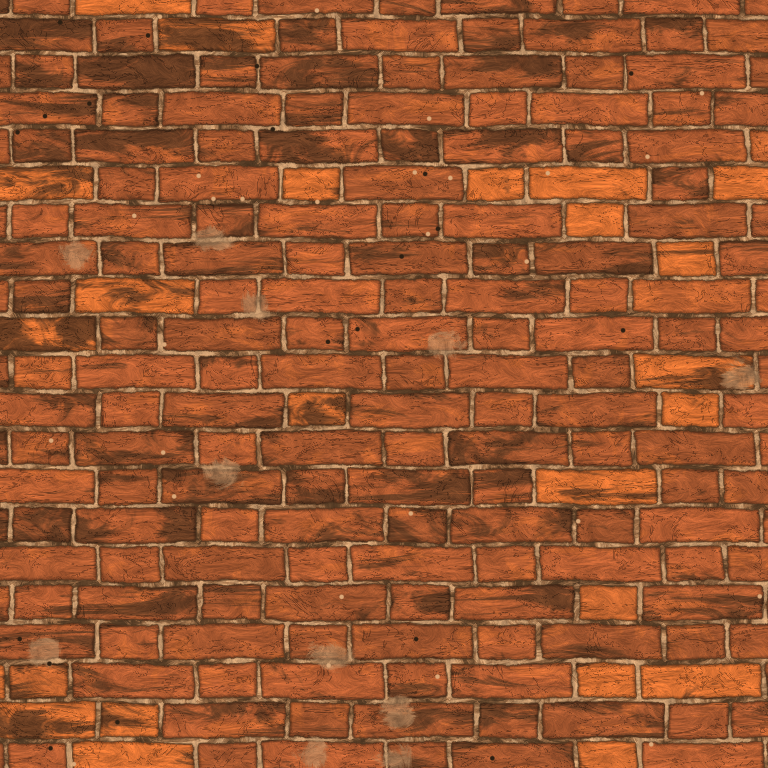
This texture is drawn by a Shadertoy shader. Its source:

```glsl
// Weathered red brick wall in Flemish bond with rough, crumbling mortar joints.

const vec3 BROWN  = vec3(0.58, 0.31, 0.17);
const vec3 RED    = vec3(0.72, 0.37, 0.20);
const vec3 ORANGE = vec3(0.85, 0.44, 0.20);
const vec3 SOOT   = vec3(0.36, 0.22, 0.13);
const vec3 SHADOW = vec3(0.29, 0.20, 0.12);
const vec3 MORTAR = vec3(0.57, 0.40, 0.26);
const vec3 LIME   = vec3(0.78, 0.60, 0.43);

const float HEADER = 0.335;   // header share of one header + stretcher pair

struct Brick {
    vec2 id;
    vec2 local;    // position from the brick centre
    vec2 extent;   // half size including half a joint
};

float hash(vec2 p) {
    vec3 q = fract(p.xyx * 0.1031);
    q += dot(q, q.yzx + 33.33);
    return fract((q.x + q.y) * q.z);
}

// Layered, warped sines, roughly -1 to 1
float waves(vec2 p) {
    float sum = 0.0, amp = 0.5;
    for (int i = 0; i < 5; i++) {
        p = mat2(1.6, 1.2, -1.2, 1.6) * p + 1.7;
        p += 0.8 * sin(p.yx * 0.9 + float(i));
        sum += amp * sin(p.x) * sin(p.y);
        amp *= 0.68;
    }
    return sum;
}

// Cellular noise: distance to the nearest point and its random value
vec2 cellular(vec2 p) {
    vec2 base = floor(p), best = vec2(9.0, 0.0);
    for (int y = -1; y <= 1; y++)
    for (int x = -1; x <= 1; x++) {
        vec2 c = base + vec2(x, y);
        vec2 point = c + 0.2 + 0.6 * vec2(hash(c), hash(c + 57.0));
        float d = length(p - point);
        if (d < best.x) best = vec2(d, hash(c + 113.0));
    }
    return best;
}

// Courses grow slightly larger toward the bottom
Brick brickAt(vec2 p) {
    float s = p.y - 0.0365;
    float v = s * (19.45 + 0.77 * s);
    float pitch = 1.0 / (19.45 + 1.54 * s);
    float row = floor(v);
    float period = mix(0.2475, 0.238, p.y);
    float shift = 0.53 * mod(row, 2.0) + 0.03 * (hash(vec2(row, 4.0)) - 0.5);
    float u = (p.x - 0.127) / period - shift;
    float f = fract(u);
    float stretcher = step(HEADER, f);
    float width = mix(HEADER, 1.0 - HEADER, stretcher);
    float centre = HEADER * stretcher + 0.5 * width;
    return Brick(vec2(2.0 * floor(u) + stretcher, row),
                 vec2((f - centre) * period, (v - row - 0.5) * pitch),
                 0.5 * vec2(width * period, pitch));
}

float roundBox(vec2 p, vec2 extent, float radius) {
    vec2 q = abs(p) - extent + radius;
    return length(max(q, 0.0)) + min(max(q.x, q.y), 0.0) - radius;
}

vec3 brickColor(vec2 p, vec2 id, float edge) {
    float tone = hash(id + 11.0), age = hash(id + 31.0);
    vec2 q = p + id * 0.37;
    vec3 col = mix(BROWN, RED, 0.25 + 0.75 * tone);
    col = mix(col, ORANGE, smoothstep(0.78, 0.9, hash(id + 71.0)));
    col = mix(col, ORANGE, 0.45 * smoothstep(0.1, 0.7, waves(q * vec2(16.0, 30.0))));

    // Soot, heavier toward the upper left
    float soot = waves(q * vec2(9.0, 32.0)) + 0.9 * (age - 0.62) + 0.2 * (p.y - p.x);
    col = mix(col, SOOT, 0.85 * smoothstep(0.0, 0.65, soot));

    // Grain lit from above and thin stretched cracks
    vec2 g = q * vec2(38.0, 75.0);
    float grain = waves(g);
    col *= 1.0 + 0.16 * grain + 0.16 * (grain - waves(g + vec2(0.0, 0.13)));
    float crack = 1.0 - smoothstep(0.0, 0.07, abs(waves(q * vec2(13.0, 34.0) + 5.0) - 0.12));
    col *= 1.0 - 0.28 * crack;
    return col * (1.0 - 0.3 * smoothstep(-0.0045, 0.0, edge));
}

vec3 mortarColor(vec2 p, float upright, float edge) {
    float lime = waves(p * vec2(26.0, 34.0)) + 0.3 * upright;
    vec3 col = mix(MORTAR, LIME, smoothstep(-0.1, 0.45, lime));
    col = mix(col, SHADOW, 0.8 * smoothstep(0.05, 0.5, -lime));
    col *= 1.0 + 0.2 * waves(p * 90.0);
    return mix(SHADOW, col, smoothstep(-0.0005, 0.0025, edge));
}

void mainImage(out vec4 fragColor, in vec2 fragCoord) {
    vec2 p = fragCoord / iResolution.xy;
    float pixel = 1.0 / iResolution.y;

    // Uneven courses and ragged brick outlines
    vec2 bent = p + 0.0012 * vec2(sin(p.y * 47.0), sin(p.x * 29.0 + p.y * 11.0));
    Brick b = brickAt(bent);
    float gap = 0.0026 + 0.0014 * hash(b.id + 5.0);
    float edge = roundBox(b.local, b.extent - gap, 0.003) + 0.0019 * waves(p * 46.0);
    vec2 toJoint = b.extent - abs(b.local);
    float upright = step(toJoint.x, toJoint.y);

    float blend = smoothstep(-0.0006 - 0.5 * pixel, 0.0006 + 0.5 * pixel, edge);
    vec3 col = mix(brickColor(p, b.id, edge), mortarColor(p, upright, edge), blend);

    // Spalled pale areas, then small lime specks and dark pits
    vec2 spall = cellular(p * vec2(13.0, 17.0));
    float worn = step(0.95, spall.y) * (1.0 - smoothstep(0.2, 0.36, spall.x + 0.2 * waves(p * 40.0)));
    col = mix(col, LIME * (0.9 + 0.25 * waves(p * 70.0)), 0.6 * worn);
    vec2 speck = cellular(p * 55.0);
    float dot1 = 1.0 - smoothstep(0.1, 0.22, speck.x);
    col = mix(col, LIME * 1.1, dot1 * step(0.99, speck.y));
    col = mix(col, SHADOW * 0.6, dot1 * step(speck.y, 0.008));

    fragColor = vec4(clamp(col, 0.0, 1.0), 1.0);
}
```
